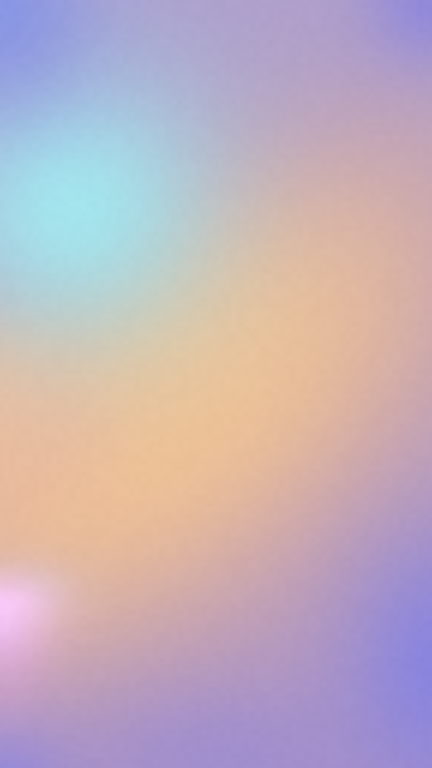
Give the GLSL for this background, as a Shadertoy shader.

```glsl
// Soft mesh gradient: peach band in a rose halo, aqua glow, periwinkle corners and a pink bloom.

const float TALL = 16.0 / 9.0;  // canvas height in units of its width
const float GRAIN_CELLS = 72.0;
const float GRAIN_AMOUNT = 0.012;

const vec3 LILAC_LOW  = vec3(0.66, 0.57, 0.78);
const vec3 LILAC_HIGH = vec3(0.68, 0.62, 0.80);
const vec3 ROSE       = vec3(0.79, 0.64, 0.68);
const vec3 PEACH      = vec3(0.935, 0.755, 0.58);
const vec3 APRICOT    = vec3(0.92, 0.73, 0.61);
const vec3 AQUA       = vec3(0.64, 0.90, 0.93);
const vec3 SKY        = vec3(0.54, 0.59, 0.89);
const vec3 PERIWINKLE = vec3(0.54, 0.52, 0.87);
const vec3 VIOLET     = vec3(0.61, 0.55, 0.82);
const vec3 MIST       = vec3(0.85, 0.77, 0.81);
const vec3 PINK       = vec3(0.98, 0.79, 0.98);
const vec3 ORCHID     = vec3(0.84, 0.63, 0.85);

vec2 rotate(vec2 v, float angle) {
    float c = cos(angle), s = sin(angle);
    return vec2(c * v.x + s * v.y, c * v.y - s * v.x);
}

float hash(vec2 cell) {
    vec3 q = fract(vec3(cell.xyx) * 0.1031);
    q += dot(q, q.yzx + 33.33);
    return fract((q.x + q.y) * q.z);
}

float valueNoise(vec2 p) {
    vec2 i = floor(p), f = fract(p);
    f = f * f * (3.0 - 2.0 * f);
    float low  = mix(hash(i), hash(i + vec2(1.0, 0.0)), f.x);
    float high = mix(hash(i + vec2(0.0, 1.0)), hash(i + vec2(1.0)), f.x);
    return mix(low, high, f.y);
}

// Elliptical falloff; a steepness above 1 gives a flatter core.
float glow(vec2 offset, vec2 radii, float steepness) {
    vec2 q = offset / radii;
    return exp(-pow(dot(q, q) + 1e-6, steepness));
}

// Bloom with separate upward and downward reach.
float bloom(vec2 offset, float width, float up, float down) {
    float reach = offset.y > 0.0 ? up : down;
    return glow(offset, vec2(width, reach), 1.0);
}

vec3 background(vec2 p) {
    vec3 color = mix(LILAC_LOW, LILAC_HIGH, p.y / TALL);

    // Diagonal peach band in a rose halo, filled at the left edge
    vec2 haloOffset = rotate(p - vec2(0.463, 0.806), 0.68);
    color = mix(color, ROSE, glow(haloOffset, vec2(0.93, 0.55), 1.5));
    vec2 bandOffset = rotate(p - vec2(0.394, 0.829), 0.68);
    color = mix(color, PEACH, glow(bandOffset, vec2(0.71, 0.355), 1.4));
    color = mix(color, APRICOT, glow(p - vec2(0.0, 0.80), vec2(0.255), 1.5));

    // Aqua glow and the upper corners
    color = mix(color, AQUA, glow(p - vec2(0.165, 1.310), vec2(0.345, 0.33), 1.0));
    color = mix(color, SKY, glow(p - vec2(0.0, 1.755), vec2(0.22, 0.24), 1.0));
    color = mix(color, PERIWINKLE, 0.8 * glow(p - vec2(1.0, TALL), vec2(0.15), 1.0));

    // Cool lower edges
    color = mix(color, VIOLET, 0.7 * glow(p - vec2(0.5, 0.02), vec2(0.30, 0.16), 1.0));
    color = mix(color, PERIWINKLE, glow(p - vec2(1.02, 0.23), vec2(0.20, 0.29), 1.0));
    color = mix(color, PERIWINKLE, 0.8 * glow(p - vec2(0.0, -0.05), vec2(0.16), 1.0));

    // Pink bloom, pale above and orchid below, with a misty rim
    color = mix(color, MIST, 0.55 * glow(p - vec2(0.07, 0.41), vec2(0.11, 0.075), 1.0));
    vec3 petal = mix(ORCHID, PINK, smoothstep(0.16, 0.40, p.y));
    color = mix(color, petal, bloom(p - vec2(0.0, 0.372), 0.115, 0.068, 0.205));

    // Faint grain
    return color + GRAIN_AMOUNT * (valueNoise(p * GRAIN_CELLS) - 0.5);
}

void mainImage(out vec4 fragColor, in vec2 fragCoord) {
    vec2 p = fragCoord / iResolution.xy * vec2(1.0, TALL);
    fragColor = vec4(background(p), 1.0);
}
```
